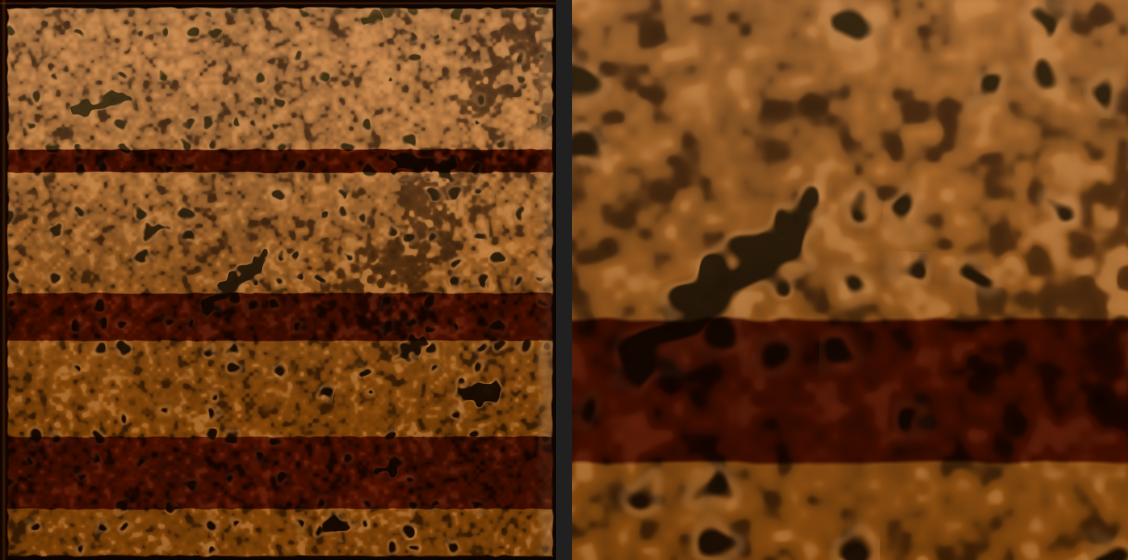
Left: the whole. Right: its middle third, enlarged.
Write a Shadertoy shader that draws this texture.

```glsl
// Weathered ochre panel crossed by three dark red stripes that widen downwards, with pits and gouges.
#define STRIPES 3
#define STRIPE_TOP 0.733
#define STRIPE_PITCH 0.2565
#define STRIPE_WIDTH 0.041
#define STRIPE_GROWTH 0.0440
#define GRAIN_SCALE 78.0
#define PIT_CELLS 25.0
#define PIT_CHANCE 0.27
#define GOUGES 9
#define EDGE_SOFTNESS 0.0018

const vec3 OCHRE_LOW  = vec3(0.46, 0.24, 0.025);
const vec3 OCHRE_HIGH = vec3(0.67, 0.45, 0.25);
const vec3 STRIPE_RED = vec3(0.23, 0.048, 0.0);
const vec3 PALE_RIM   = vec3(0.74, 0.53, 0.32);
const vec3 PIT_LOW    = vec3(0.06, 0.02, 0.0);
const vec3 PIT_HIGH   = vec3(0.23, 0.18, 0.07);

float hash(vec2 p) {
    return fract(sin(dot(p, vec2(127.1, 311.7))) * 43758.545);
}

float noise(vec2 p) {
    vec2 cell = floor(p), f = fract(p);
    f = f * f * (3.0 - 2.0 * f);
    return mix(mix(hash(cell), hash(cell + vec2(1, 0)), f.x),
               mix(hash(cell + vec2(0, 1)), hash(cell + vec2(1, 1)), f.x), f.y);
}

// Three turned octaves, centred on zero
float grainNoise(vec2 p) {
    mat2 turn = mat2(0.8, 0.6, -0.6, 0.8);
    float coarse = noise(turn * p * 0.45);
    float middle = noise(turn * turn * p);
    float fine = noise(p * 1.7 + 19.0);
    return coarse * 0.35 + middle * 0.75 + fine * 0.4 - 0.75;
}

float segmentDistance(vec2 p, vec2 halfSpan) {
    float t = clamp(dot(p, halfSpan) / dot(halfSpan, halfSpan), -1.0, 1.0);
    return length(p - halfSpan * t);
}

// Coverage of the dark stripes
float stripeMask(float y, float soft) {
    float mask = 0.0;
    for (int i = 0; i < STRIPES; i++) {
        float k = float(i);
        float top = STRIPE_TOP - STRIPE_PITCH * k;
        float bottom = top - STRIPE_WIDTH - STRIPE_GROWTH * k;
        mask += smoothstep(bottom - soft, bottom + soft, y)
              * (1.0 - smoothstep(top - soft, top + soft, y));
    }
    return mask;
}

// Signed distance to small pits, one per chosen cell
float pitDistance(vec2 p) {
    vec2 grid = p * PIT_CELLS, cell = floor(grid);
    if (hash(cell + 7.3) > PIT_CHANCE) return 1.0;
    vec2 centre = 0.32 + 0.36 * vec2(hash(cell + 1.9), hash(cell + 4.1));
    float radius = mix(0.10, 0.25, hash(cell + 9.7));
    return (length(fract(grid) - centre) - radius) / PIT_CELLS;
}

// Signed distance to long, ragged gouges, spread over the height
float gougeDistance(vec2 p) {
    float d = 1.0;
    for (int i = 0; i < GOUGES; i++) {
        float k = float(i);
        vec2 centre = vec2(0.08 + 0.84 * hash(vec2(k, 2.6)),
                           (k + 0.3 + 0.5 * hash(vec2(k, 5.2))) / float(GOUGES));
        float angle = mix(-0.25, 0.75, hash(vec2(k, 8.4)));
        float reach = mix(0.008, 0.065, pow(hash(vec2(k, 3.7)), 1.5));
        float radius = mix(0.008, 0.015, hash(vec2(k, 6.1)));
        d = min(d, segmentDistance(p - centre, reach * vec2(cos(angle), sin(angle))) - radius);
    }
    return d;
}

void mainImage(out vec4 fragColor, in vec2 fragCoord) {
    vec2 uv = fragCoord / iResolution.xy;
    float soft = max(EDGE_SOFTNESS, 0.75 / iResolution.y);
    vec2 ragged = vec2(noise(uv * 65.0), noise(uv * 65.0 + 31.0)) - 0.5;
    float grain = grainNoise(uv * GRAIN_SCALE);

    // Worn diagonal at the upper right
    float diagonal = segmentDistance(uv - vec2(0.81, 0.69), vec2(0.14, 0.20));
    float wear = exp(-diagonal * diagonal * 130.0) * smoothstep(0.25, 0.7, noise(uv * 13.0));

    // Ochre ground, paler towards the top, and stripes
    float height = smoothstep(0.2, 0.95, uv.y);
    float mottling = noise(uv * 9.0) - 0.5;
    float stripe = stripeMask(uv.y + ragged.y * 0.003, soft);
    vec3 ground = mix(OCHRE_LOW, OCHRE_HIGH, height) * (1.0 + 0.1 * mottling);
    vec3 color = mix(ground, STRIPE_RED * (1.0 + 0.25 * mottling), stripe);

    // Grain, pale flecks and worn dark stains
    color *= 1.0 + grain * mix(0.55, 0.9, stripe);
    float fleck = smoothstep(0.16, 0.42, grain + wear * 0.1);
    color = mix(color, PALE_RIM, fleck * mix(0.45, 0.09, stripe));
    float stain = smoothstep(0.12, 0.4, wear * 0.45 - grain);
    color = mix(color, color * vec3(0.5, 0.45, 0.4), stain * 0.75);

    // Pits and gouges with pale rims
    float hollow = min(pitDistance(uv + ragged * 0.012), gougeDistance(uv + ragged * 0.026));
    float rim = exp(-pow((hollow - 0.004) / 0.004, 2.0));
    color = mix(color, PALE_RIM, rim * mix(0.3, 0.06, stripe));
    vec3 pitColor = mix(PIT_LOW, PIT_HIGH, height * (1.0 - stripe));
    color = mix(color, pitColor, 0.92 * smoothstep(soft * 1.5, -soft * 1.5, hollow));

    // Pale bevel on the right and top, dark outer border
    float bevel = smoothstep(0.962, 0.982, uv.x + ragged.x * 0.016);
    bevel = max(bevel, 0.5 * smoothstep(0.968, 0.982, uv.y + ragged.y * 0.012));
    color = mix(color, PALE_RIM * (0.82 + 0.3 * grain), bevel * mix(0.5, 0.12, stripe));
    vec2 inner = min(uv - vec2(0.014, 0.007), vec2(0.994, 0.986) - uv) + ragged * 0.004;
    float panel = smoothstep(-soft, soft * 1.5, min(inner.x, inner.y));
    float trim = exp(-pow((uv.y - 0.994) / 0.002, 2.0)) + exp(-pow((uv.x - 0.007) / 0.003, 2.0));
    vec3 border = vec3(0.055, 0.018, 0.0) + vec3(0.16, 0.07, 0.015) * trim;
    fragColor = vec4(clamp(mix(border, color, panel), 0.0, 1.0), 1.0);
}
```
